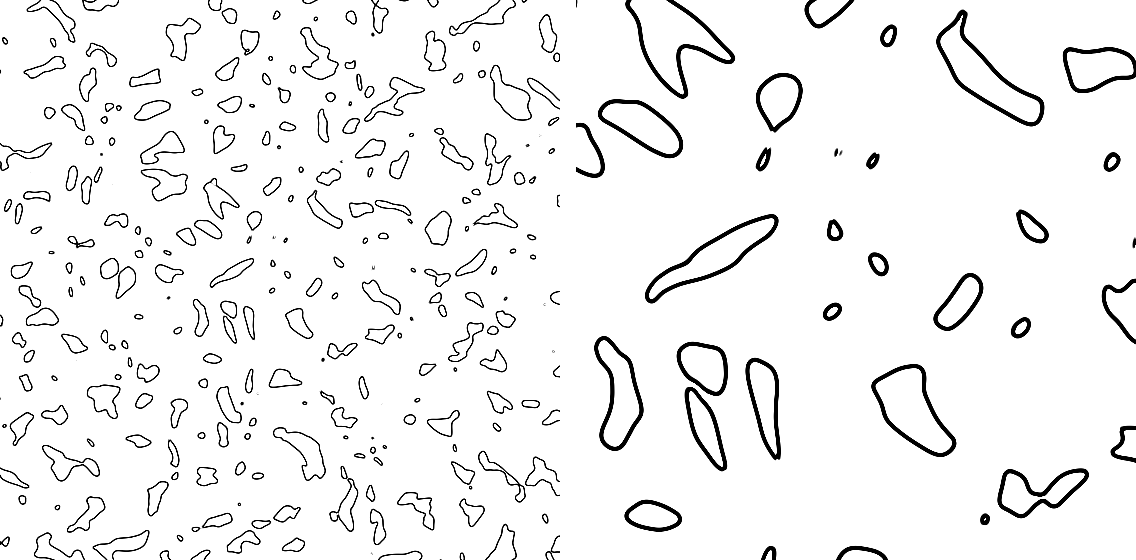
Left, the full canvas; right, a detail of the centre.
Give the GLSL for this texture, as a WebGL 1 fragment shader.

```glsl
precision highp float;
// Thin black outlines of scattered irregular islands on white.

#define ISLAND_FREQ 22.0     // noise cells across the canvas
#define DETAIL_GAIN 0.45     // strength of the finer octave
#define ISLAND_LEVEL 0.275   // height at which the outline is cut
#define WARP_FREQ 9.0        // cells of the bending noise
#define WARP_AMOUNT 0.045    // how far shapes are bent
#define LINE_WIDTH 0.00255   // outline width, canvas units
#define EDGE_SHARPNESS 2.0   // 1 = one pixel of smoothing
#define INK vec3(0.0)
#define PAPER vec3(1.0)

uniform vec2 u_resolution;

float hash(vec2 p) {
  vec3 q = fract(vec3(p.xyx) * 0.1031);
  q += dot(q, q.yzx + 33.33);
  return fract((q.x + q.y) * q.z);
}

// Contribution of one lattice corner: random unit gradient dot offset
float corner(vec2 cell, vec2 offset) {
  float angle = 6.2832 * hash(cell);
  return dot(vec2(cos(angle), sin(angle)), offset);
}

float gradientNoise(vec2 p) {
  vec2 cell = floor(p);
  vec2 f = p - cell;
  vec2 fade = f * f * f * (f * (f * 6.0 - 15.0) + 10.0);
  vec2 e = vec2(1.0, 0.0);
  float low = mix(corner(cell, f), corner(cell + e, f - e), fade.x);
  float high = mix(corner(cell + e.yx, f - e.yx),
                   corner(cell + e.xx, f - e.xx), fade.x);
  return mix(low, high, fade.y);
}

// Bent two-octave height field; the octaves are rotated apart
float height(vec2 p) {
  vec2 w = p * WARP_FREQ;
  p += WARP_AMOUNT * vec2(gradientNoise(w + 71.3), gradientNoise(w + 138.7));
  mat2 turn = mat2(0.8, 0.6, -0.6, 0.8);
  vec2 q = turn * p * ISLAND_FREQ + 40.0;
  return gradientNoise(q) + DETAIL_GAIN * gradientNoise(turn * q * 2.0 + 95.0);
}

void main() {
  float scale = min(u_resolution.x, u_resolution.y);
  vec2 p = gl_FragCoord.xy / scale;

  // Distance to the contour from the height and its slope
  vec2 h = vec2(0.3 * LINE_WIDTH, 0.0);
  vec2 slope = vec2(height(p + h) - height(p - h),
                    height(p + h.yx) - height(p - h.yx)) / (2.0 * h.x);
  float dist = abs(height(p) - ISLAND_LEVEL) / max(length(slope), 0.001);

  // Crisp, lightly smoothed line
  float inside = (0.5 * LINE_WIDTH - dist) * scale * EDGE_SHARPNESS;
  float line = clamp(inside + 0.5, 0.0, 1.0);
  gl_FragColor = vec4(mix(PAPER, INK, line), 1.0);
}
```
